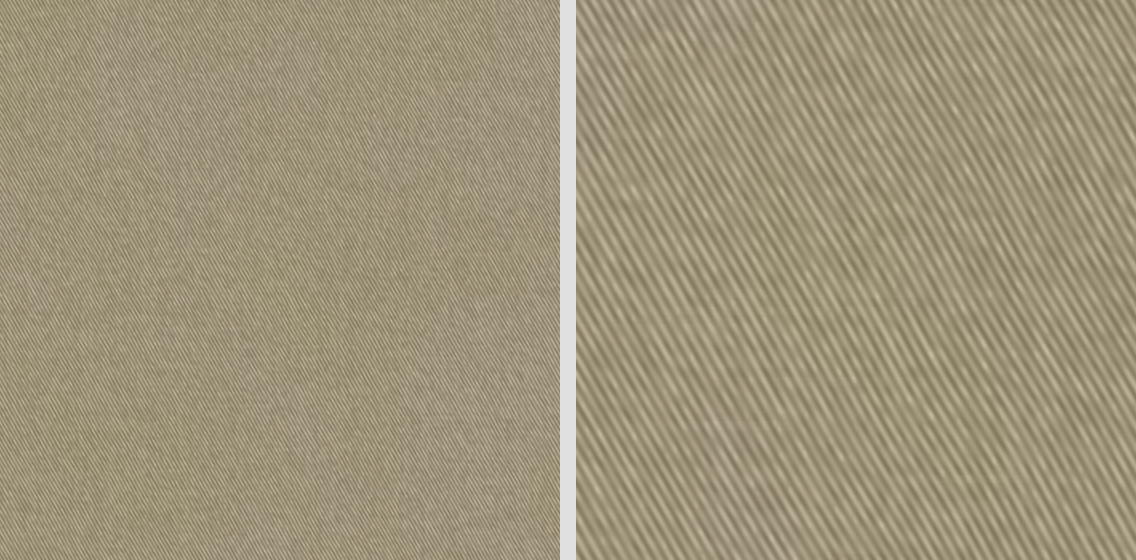
Left: the whole. Right: its middle third, enlarged.
This texture is drawn by a Shadertoy shader. Its source:

```glsl
float hash(vec2 p) {
    p = fract(p * vec2(0.1031, 0.1137));
    p += dot(p, p.yx + 33.33);
    return fract((p.x + p.y) * p.x * 47.0);
}

// Random value per thread, blended smoothly along its length
float threadNoise(float id, float along) {
    float cell = floor(along);
    float blend = smoothstep(0.0, 1.0, along - cell);
    return mix(hash(vec2(id, cell)), hash(vec2(id, cell + 1.0)), blend);
}

// Distance to the nearest scattered point, for flecks of fibre
float cellular(vec2 p) {
    vec2 cell = floor(p);
    float nearest = 2.0;
    for (int j = -1; j <= 1; j++) {
        for (int i = -1; i <= 1; i++) {
            vec2 c = cell + vec2(i, j);
            vec2 point = c + vec2(hash(c + 7.0), hash(c + 71.0));
            nearest = min(nearest, length(p - point));
        }
    }
    return nearest;
}

// Broad, soft patches from layered sines
float patches(vec2 p) {
    float sum = 0.0;
    float weight = 0.5;
    for (int i = 0; i < 4; i++) {
        p = mat2(0.8, 0.6, -0.6, 0.8) * p + 1.7;
        sum += weight * sin(p.x + 1.3 * sin(p.y)) * cos(0.8 * p.y);
        p *= 1.9;
        weight *= 0.6;
    }
    return sum;
}

void mainImage(out vec4 fragColor, in vec2 fragCoord) {
    vec2 uv = fragCoord / iResolution.y;

    // Steep twill ridges falling to the right, slightly uneven
    float sway = 0.12 * sin(uv.y * 31.0 + 2.0 * sin(uv.x * 17.0))
               + 0.08 * sin(uv.x * 43.0 + uv.y * 23.0);
    float ridgePos = uv.x * 146.0 + uv.y * 83.0 + sway;
    float ridgeId = floor(ridgePos);
    float ridge = 0.5 - 0.5 * cos(6.2832 * ridgePos);

    // Short stitches of varied brightness along each ridge and groove
    float along = uv.y * 125.0 - uv.x * 25.0;
    float stitch = threadNoise(ridgeId, along + 9.0 * hash(vec2(ridgeId, 3.0)));
    float grooveId = floor(ridgePos + 0.5);
    float groove = threadNoise(grooveId + 400.0, along * 0.9);
    float shade = 0.19 + 0.60 * ridge;
    shade += 0.38 * ridge * (stitch - 0.5);
    shade += 0.28 * (1.0 - ridge) * (groove - 0.5);

    // Faint streaks of uneven yarn across and down
    shade += 0.06 * (threadNoise(floor(uv.y * 190.0), uv.x * 14.0) - 0.5);
    shade += 0.04 * (threadNoise(floor(uv.x * 150.0) + 900.0, uv.y * 9.0) - 0.5);

    // Sparse pale flecks
    float fleck = 1.0 - smoothstep(0.03, 0.20, cellular(uv * vec2(75.0, 50.0)));
    shade += 0.18 * fleck * ridge;

    // Cloth tone drifts between olive and grey
    float drift = patches(uv * vec2(9.0, 7.0));
    shade += 0.02 * drift;
    vec3 cloth = mix(vec3(0.50, 0.46, 0.36), vec3(0.74, 0.70, 0.60), shade);
    cloth += vec3(0.002, 0.0, 0.012) * (drift + 0.6 * (uv.x - 0.5));

    fragColor = vec4(clamp(cloth, 0.0, 1.0), 1.0);
}
```
